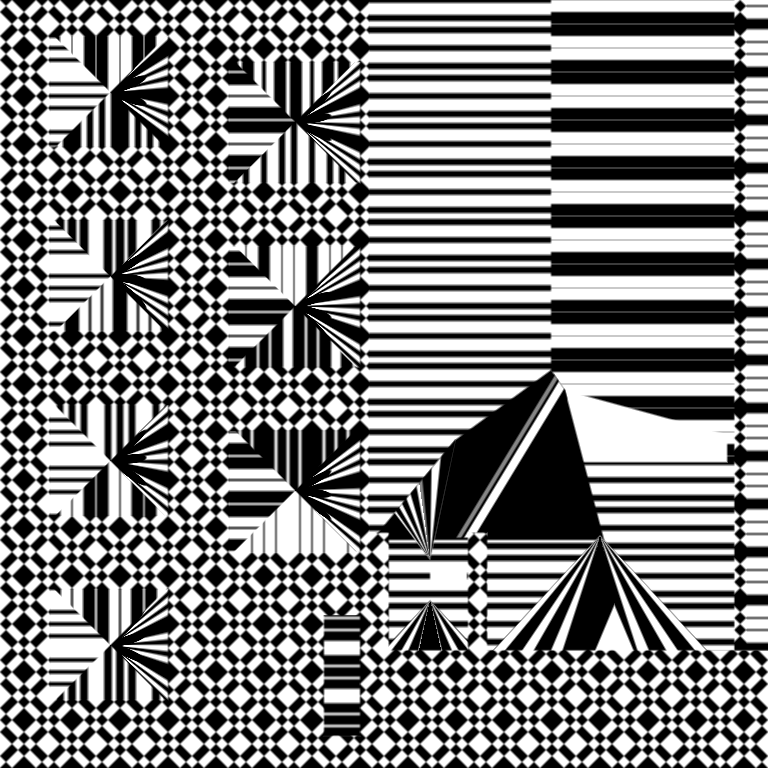
Write a three.js fragment shader that draws this pattern.

```glsl
// Draws a black and white diamond lattice whose edges smear into stripes, fans and tents.
varying vec2 vUv;

const float CELLS = 16.0;        // lattice cells across the canvas
const float EDGE = 0.022;        // half width of a smoothed edge, in cells
const float TILE_PITCH = 3.84;   // vertical spacing of the smeared tiles
const float PANEL_LEFT = 7.69;
const float PANEL_MID = 11.48;
const float PANEL_RIGHT = 15.3;
const float FLOOR_Y = 2.45;      // top of the lattice below the panel
const float SHADE = 0.52;
const vec2 PEAK = vec2(11.48, 8.29);
const vec2 SHOULDER = vec2(9.48, 6.83);
const vec2 PEAK_FOOT = vec2(7.75, 4.75);
const vec2 BROW = vec2(11.77, 7.87);
const vec2 HEEL = vec2(12.56, 4.85);
const vec2 BAND_TIP = vec2(15.31, 6.9);
const vec2 FAN_ROOT = vec2(8.96, 4.33);
const vec2 TENT_TOP = vec2(12.5, 4.85);
const vec2 SMALL_TENT_TOP = vec2(8.96, 3.5);

// Coverage of the positive side of a signed distance
float inside(float d) { return clamp(0.5 + 0.5 * d / EDGE, 0.0, 1.0); }

float box(vec2 p, vec2 lo, vec2 hi) {
  vec2 d = min(p - lo, hi - p);
  return inside(min(d.x, d.y));
}

// Signed distance to the line a-b, positive on its right
float rightOf(vec2 p, vec2 a, vec2 b) {
  vec2 t = normalize(b - a);
  return dot(p - a, vec2(t.y, -t.x));
}

// Alternating wide and narrow bars, from -1 to 1
float bars(float t) {
  float a = abs(mod(t + 1.0, 2.0) - 1.0);
  vec3 s = clamp((vec3(0.25, 0.5, 0.75) - a) / (EDGE * 1.4), -1.0, 1.0);
  return s.x * s.y * s.z;
}

float lattice(vec2 p) {
  return 0.5 + 0.5 * bars(p.x + p.y - 0.5) * bars(p.x - p.y + 0.5);
}

// White rays in a slope coordinate; reach is the distance from the apex
float rays(float slope, float rate, float duty, float reach) {
  float f = abs(fract(slope * rate) - 0.5);
  return inside((duty - f) / rate * max(reach, 0.0));
}

// Lattice edges drawn inward towards the tile centre
float smearTile(vec2 p, float base) {
  float right = step(4.1, p.x);
  float top = mix(0.75, 1.29, right);
  float row = floor((CELLS - p.y - top) / TILE_PITCH);
  float topY = CELLS - top - row * TILE_PITCH;
  vec2 lo = vec2(mix(1.04, 4.77, right), topY - mix(2.31, 2.52, right));
  vec2 hi = vec2(mix(3.5, 7.5, right), topY);
  vec2 center = vec2(mix(2.3, 6.15, right), topY - mix(1.17, 1.25, right));
  vec2 d = p - center;
  float mask = box(p, lo, hi) * step(0.0, row);
  if (right > 0.5 && row > 2.5) {
    float cut = box(p, vec2(6.75, lo.y), hi);
    return mix(base, lattice(vec2(6.9, p.y)), cut);
  }
  float upright = lattice(vec2(p.x, d.y > 0.0 ? hi.y : lo.y));
  float sideways = lattice(vec2(lo.x, p.y));
  if (d.x > 0.0) {
    float slope = d.y / max(d.x, 0.001);
    float rimY = center.y + slope * (hi.x - center.x);
    float start = 0.5 + 0.25 * sin(rimY * 7.0);
    sideways = lattice(vec2(hi.x - 0.07, rimY)) * inside(d.x - start);
  }
  float color = mix(upright, sideways, inside(abs(d.x) - abs(d.y)));
  return mix(base, color, mask);
}

float tent(vec2 p, vec2 apex, float rate, float base) {
  float drop = apex.y - p.y;
  float slope = (p.x - apex.x) / max(drop, 0.01);
  float mask = inside(0.93 * drop - abs(p.x - apex.x));
  float color = rays(slope, rate, 0.2, drop) * step(0.22, abs(slope));
  return mix(base, color, mask);
}

float panel(vec2 p) {
  // Fine stripes on the left, broad ones with hairlines on the upper right
  float fine = lattice(vec2(PANEL_LEFT, p.y));
  float fromMid = abs(fract(p.y) - 0.5);
  float broad = inside(fromMid - 0.25);
  float hairline = inside(0.008 - min(fromMid, 0.5 - fromMid));
  broad = mix(broad, SHADE, hairline);
  float c = mix(fine, broad, inside(p.x - PANEL_MID) * inside(p.y - 6.37));

  // White band beside the dark peak
  float band = min(rightOf(p, BROW, BAND_TIP), min(p.y - 6.37, 15.15 - p.x));
  c = mix(c, 1.0, inside(min(band, p.x - BROW.x)));
  float peak = min(rightOf(p, SHOULDER, PEAK), rightOf(p, PEAK_FOOT, SHOULDER));
  peak = min(peak, min(rightOf(p, PEAK, BROW), rightOf(p, BROW, HEEL)));
  c = mix(c, 0.0, inside(min(peak, p.y - PEAK_FOOT.y)));

  // Beam with its shadow, then the fan on the left slope
  float beam = p.x - mix(9.8, 11.7, (p.y - 4.85) / 3.13);
  float lit = inside(0.1 - abs(beam)) + SHADE * inside(0.05 - abs(beam + 0.21));
  c = mix(c, lit, inside(min(peak, p.y - 4.8)) * inside(0.3 - abs(beam)));
  float rise = p.y - FAN_ROOT.y;
  float slope = (p.x - FAN_ROOT.x) / max(rise, 0.01);
  float fan = min(min(peak, rise), min(0.21 - slope, slope + 0.75) * rise);
  float white = rays(slope + 0.04, 5.0, 0.22, rise);
  white *= mix(1.0, SHADE, step(abs(slope + 0.08), 0.06));
  c = mix(c, white, inside(fan));

  // Lower stripes, tents and the narrow lattice columns
  c = mix(c, 1.0, box(p, vec2(8.96, 3.75), vec2(9.73, 4.25)));
  c = tent(p, TENT_TOP, 4.0, c);
  c = tent(p, SMALL_TENT_TOP, 3.0, c);
  float notch = (3.4 - p.y) * 0.42 - abs(p.x - 12.8);
  c = mix(c, 1.0, inside(notch));
  float columns = box(p, vec2(PANEL_LEFT, 2.4), vec2(8.1, 4.9));
  columns = max(columns, box(p, vec2(9.75, 2.4), vec2(10.15, 4.9)));
  return mix(c, lattice(p), columns);
}

void main() {
  vec2 p = vUv * CELLS;
  float base = lattice(p);
  float color = smearTile(p, base);
  float aboveFloor = inside(p.y - FLOOR_Y);
  float inPanel = inside(p.x - PANEL_LEFT);
  color = mix(color, mix(base, panel(p), aboveFloor), inPanel);

  // Diamond border and stripes at the right rim
  float rim = lattice(vec2(min(p.x, 15.56) + 0.08, p.y + 0.5));
  color = mix(color, rim, inside(p.x - PANEL_RIGHT) * aboveFloor);
  gl_FragColor = vec4(vec3(color), 1.0);
}
```
